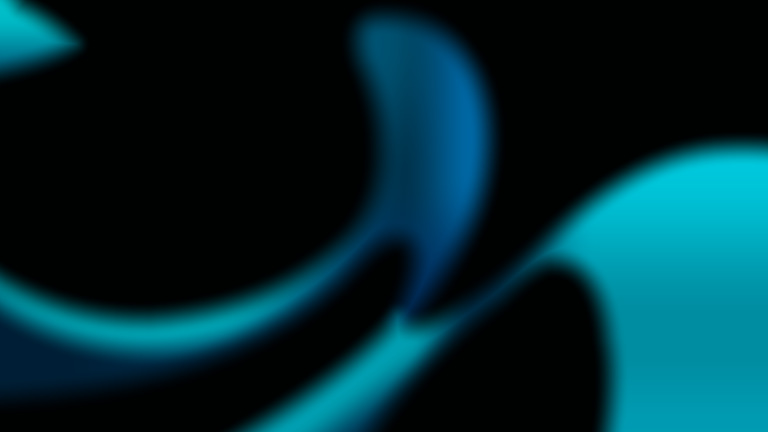
Reproduce this background procedurally as a WebGL 1 fragment shader.

```glsl
precision highp float;
uniform vec2 u_resolution;

vec2 point, pen;
float edgeDistance, side;

// Outline builder: tracks nearest distance and even-odd side of "point"
void moveTo(float x, float y) {
  pen = vec2(x, y);
  edgeDistance = 9.0;
  side = 1.0;
}

void curveTo(float cx, float cy, float ex, float ey) {
  vec2 control = vec2(cx, cy), end = vec2(ex, ey), a = pen;
  for (int i = 1; i <= 12; i++) {
    float t = float(i) / 12.0;
    vec2 b = mix(mix(pen, control, t), mix(control, end, t), t);
    vec2 s = b - a, w = point - a;
    float along = clamp(dot(w, s) / dot(s, s), 0.0, 1.0);
    edgeDistance = min(edgeDistance, length(w - s * along));
    if ((a.y > point.y) != (b.y > point.y)) {
      if (point.x < a.x + s.x * w.y / s.y) side = -side;
    }
    a = b;
  }
  pen = end;
}

float softFill(float blur) {
  return 1.0 - smoothstep(-blur, blur, side * edgeDistance);
}

float cornerWedge() {
  moveTo(-0.09, 1.09);
  curveTo(0.0, 1.06, 0.05, 0.985);
  curveTo(0.12, 0.95, 0.172, 0.898);
  curveTo(0.12, 0.86, 0.0, 0.835);
  curveTo(-0.05, 0.82, -0.09, 0.815);
  curveTo(-0.09, 0.95, -0.09, 1.09);
  return softFill(0.04);
}

float swoosh() {
  moveTo(-0.09, 0.41);
  curveTo(0.116, 0.255, 0.347, 0.259);
  curveTo(0.625, 0.278, 0.799, 0.437);
  curveTo(0.891, 0.525, 0.882, 0.676);
  curveTo(0.88, 0.757, 0.838, 0.856);
  curveTo(0.806, 0.963, 0.898, 0.961);
  curveTo(1.03, 0.961, 1.1, 0.826);
  curveTo(1.157, 0.699, 1.106, 0.525);
  curveTo(1.069, 0.41, 0.949, 0.264);
  curveTo(0.93, 0.236, 0.917, 0.255);
  curveTo(0.984, 0.394, 0.944, 0.437);
  curveTo(0.903, 0.468, 0.833, 0.398);
  curveTo(0.556, 0.09, -0.09, 0.074);
  curveTo(-0.09, 0.236, -0.09, 0.41);
  return softFill(0.045);
}

float wave() {
  moveTo(0.44, -0.076);
  curveTo(0.787, 0.109, 0.921, 0.264);
  curveTo(0.944, 0.225, 1.019, 0.259);
  curveTo(1.134, 0.317, 1.262, 0.4375);
  curveTo(1.481, 0.653, 1.69, 0.657);
  curveTo(1.806, 0.662, 1.92, 0.63);
  curveTo(1.92, 0.3, 1.92, -0.09);
  curveTo(1.62, -0.09, 1.389, -0.09);
  curveTo(1.431, 0.097, 1.407, 0.213);
  curveTo(1.389, 0.394, 1.278, 0.394);
  curveTo(1.238, 0.394, 1.157, 0.31);
  curveTo(0.949, 0.155, 0.81, -0.076);
  curveTo(0.62, -0.076, 0.44, -0.076);
  return softFill(0.042);
}

vec3 swooshColor(vec2 p) {
  // Upright petal: dark fold on the left, blue on the right
  vec3 petal = mix(vec3(0.0, 0.2, 0.3), vec3(0.0, 0.41, 0.65), smoothstep(0.93, 1.1, p.x));
  petal += vec3(0.0, 0.1, 0.12) * smoothstep(0.6, 0.9, p.y) * (1.0 - smoothstep(0.9, 1.05, p.x));
  petal = mix(vec3(0.0, 0.2, 0.4), petal, smoothstep(0.3, 0.6, p.y));
  // Trailing ribbon with a bright upper rim
  vec3 ribbon = mix(vec3(0.0, 0.12, 0.21), vec3(0.0, 0.24, 0.4), smoothstep(0.1, 0.8, p.x));
  float depth = length(p - vec2(0.343, 0.806)) - 0.55;
  float rim = (1.0 - smoothstep(0.015, 0.11, depth)) * (1.0 - smoothstep(0.5, 0.97, p.x));
  return mix(mix(ribbon, petal, smoothstep(0.75, 0.95, p.x)), vec3(0.0, 0.68, 0.74), rim);
}

vec3 waveColor(vec2 p) {
  vec3 crest = mix(vec3(0.0, 0.55, 0.63), vec3(0.0, 0.78, 0.86), smoothstep(0.25, 0.62, p.y));
  crest += vec3(0.0, 0.06, 0.07) * (1.0 - smoothstep(0.0, 0.2, p.y));
  // Lower tail shades across its width, then dims through the neck
  float across = (p.x - 0.567) * 0.6 - p.y * 0.8;
  vec3 neck = vec3(0.0, 0.21, 0.33);
  vec3 tail = mix(vec3(0.0, 0.62, 0.69), neck, smoothstep(0.06, 0.17, across));
  tail = mix(tail, neck, smoothstep(0.95, 1.1, p.x));
  return mix(tail, crest, smoothstep(1.12, 1.38, p.x));
}

void main() {
  point = gl_FragCoord.xy / u_resolution.y;
  vec3 color = vec3(0.0, 0.002, 0.004);
  color = mix(color, swooshColor(point), swoosh());
  color = mix(color, waveColor(point), wave());
  vec3 wedge = mix(vec3(0.0, 0.4, 0.52), vec3(0.0, 0.74, 0.78), smoothstep(0.83, 0.97, point.y));
  color = mix(color, wedge, cornerWedge());
  gl_FragColor = vec4(color, 1.0);
}
```
